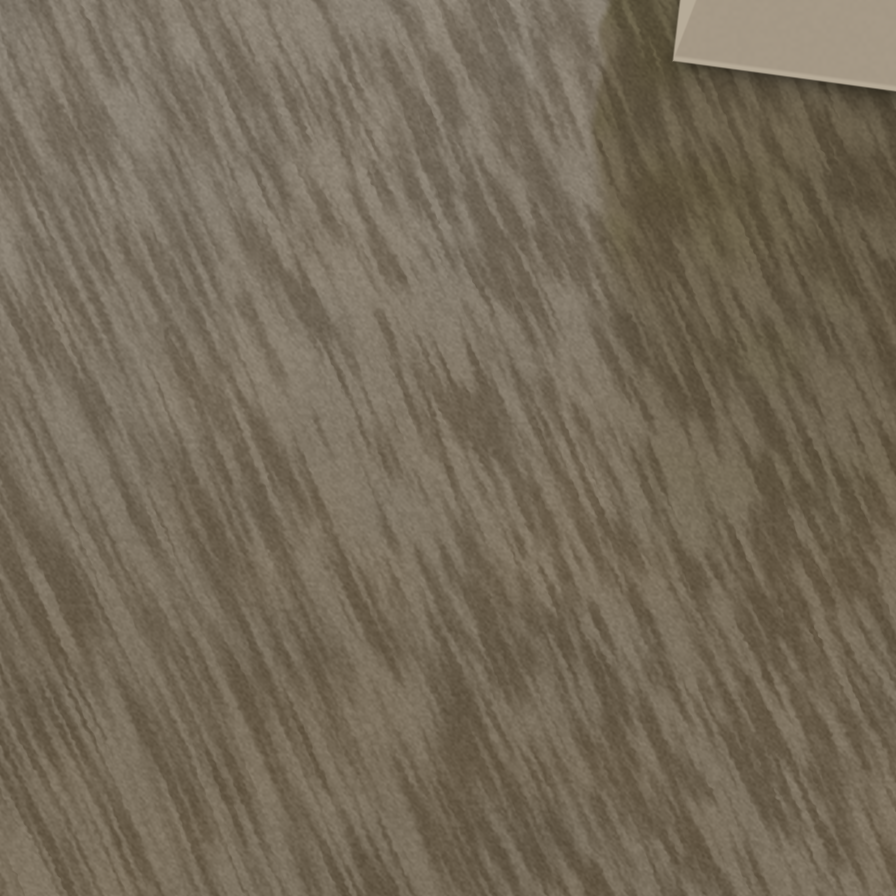
Write a three.js fragment shader that draws this texture.

```glsl
// Streaked woven floor covering in grey-brown, with a pale card in the top right corner.
// Stretched value noise, rotated to the grain, makes the streaks; a fine weave roughens
// them, broad gradients set the light and two half planes cut out the card.

#define GRAIN_DIR vec2(0.415, -0.910)
#define BROAD_FREQ vec2(118.0, 15.0)
#define FINE_FREQ vec2(185.0, 7.0)
#define STREAK_CONTRAST 0.112
#define WEAVE_CONTRAST 0.085
#define WARM_BASE vec3(0.443, 0.397, 0.325)
#define COOL_BASE vec3(0.492, 0.456, 0.402)
#define SHADE_TINT vec3(0.81, 0.785, 0.70)
#define CARD_COLOR vec3(0.645, 0.597, 0.525)
#define RIM_COLOR vec3(0.715, 0.670, 0.595)
#define CARD_CORNER vec2(0.751, 0.932)
#define EDGE 0.0015

varying vec2 vUv;

float hash(vec2 p) {
  vec3 q = fract(vec3(p.xyx) * 0.1031);
  q += dot(q, q.yzx + 33.33);
  return fract((q.x + q.y) * q.z);
}

float noise(vec2 p) {
  vec2 i = floor(p), f = fract(p);
  f = f * f * (3.0 - 2.0 * f);
  return mix(mix(hash(i), hash(i + vec2(1.0, 0.0)), f.x),
             mix(hash(i + vec2(0.0, 1.0)), hash(i + 1.0), f.x), f.y);
}

float fbm(vec2 p) {
  float sum = 0.0, amp = 0.5;
  for (int i = 0; i < 3; i++) {
    sum += amp * noise(p);
    p = p * 2.03 + 17.3;
    amp *= 0.5;
  }
  return sum / 0.875;
}

// Light and dark yarns, from -0.5 to 0.5: long and thin at lower left, broad elsewhere
float streaks(vec2 uv) {
  vec2 across = vec2(-GRAIN_DIR.y, GRAIN_DIR.x);
  vec2 g = vec2(dot(uv, across), dot(uv, GRAIN_DIR)) + 3.0;
  g.x += (noise(uv * 210.0) - 0.5) * 0.0035 + (noise(uv * 5.0) - 0.5) * 0.008;

  float broad = 0.62 * noise(g * BROAD_FREQ) + 0.38 * noise(g * BROAD_FREQ * 1.8 + 40.0);
  float fine = 0.6 * noise(g * FINE_FREQ + 11.0) + 0.4 * noise(g * BROAD_FREQ * vec2(0.9, 0.6) + 71.0);
  float fineness = 1.0 - smoothstep(0.25, 0.95, uv.x + 0.6 * uv.y);
  float patches = noise(g * vec2(36.0, 11.0) + 5.0);
  float yarn = mix(broad, fine, 0.1 + 0.75 * fineness) + 0.30 * (patches - 0.5);
  return smoothstep(0.28, 0.70, yarn) - 0.5;
}

// Tiny diagonal ribs mixed with irregular speckle
float weave(vec2 uv) {
  float ribs = noise(vec2(uv.x + uv.y, (uv.x - uv.y) * 0.45) * 270.0 + 400.0);
  return 0.5 * ribs + 0.5 * noise(uv * 330.0) - 0.5;
}

// Shade right of a bent edge, sharp at the top and dissolving downwards
float shade(vec2 uv) {
  float edge = 0.662 + 0.15 * max(0.83 - uv.y, 0.0) + 0.08 * max(uv.y - 0.83, 0.0);
  edge += (noise(uv * 28.0) - 0.5) * 0.012;
  float soft = mix(0.07, 0.007, smoothstep(0.45, 0.85, uv.y));
  float fade = smoothstep(0.15, 0.88, uv.y);
  return smoothstep(edge - soft, edge + soft, uv.x) * fade;
}

vec3 carpet(vec2 uv) {
  float cool = smoothstep(0.15, 1.0, uv.y - 0.2 * (uv.x - 0.4));
  vec3 col = mix(WARM_BASE, COOL_BASE, cool);

  // Broad drifts of brightness and hue
  col *= 0.955 + 0.09 * fbm(uv * 5.0 + 20.0);
  col += vec3(0.006, 0.0, -0.006) * (noise(uv * 14.0 + 60.0) - 0.5);

  col += STREAK_CONTRAST * streaks(uv) * vec3(0.97, 1.0, 1.02);
  col += WEAVE_CONTRAST * weave(uv);

  // Shade, with olive patches inside it
  float dim = shade(uv);
  float olive = smoothstep(0.45, 0.8, noise(uv * 15.0 + 8.0));
  return col * mix(vec3(1.0), SHADE_TINT - olive * vec3(0.02, 0.01, 0.05), dim);
}

void main() {
  vec2 uv = vUv;
  vec3 col = carpet(uv);

  // Signed distances to the card edges, positive inside
  vec2 q = uv - CARD_CORNER;
  float lower = dot(q, vec2(0.135, 0.991));
  float side = dot(q, vec2(0.993, -0.117));
  float fold = dot(q, vec2(0.934, -0.357));
  float inside = min(lower, side);

  // Contact shadow under the card
  float beside = smoothstep(-0.015, 0.02, side);
  col *= 1.0 - 0.40 * beside * exp(-max(-lower, 0.0) * 85.0);

  // Flat face, pale side facet and thin lower rim
  vec3 card = CARD_COLOR * (0.99 + 0.02 * noise(uv * 200.0));
  card = mix(RIM_COLOR, card, smoothstep(-EDGE, EDGE, fold));
  card = mix(RIM_COLOR, card, smoothstep(0.003, 0.008, lower));
  col = mix(col, card, smoothstep(-EDGE, EDGE, inside));

  gl_FragColor = vec4(col, 1.0);
}
```
